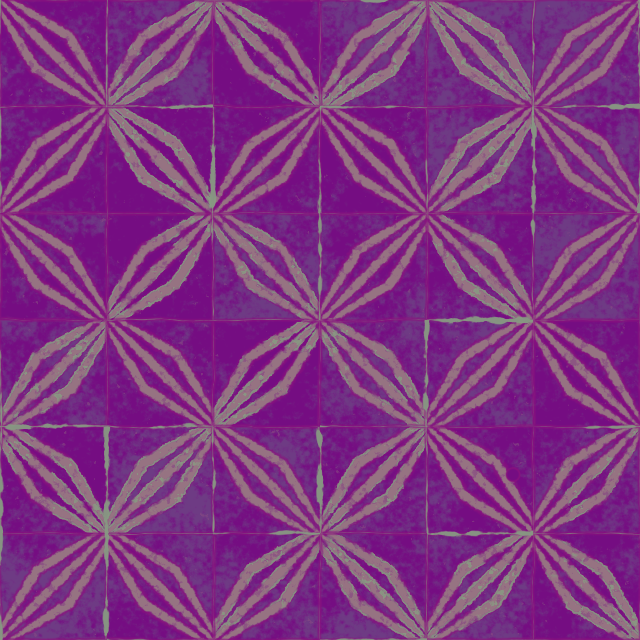
Reproduce this pattern procedurally as a WebGL 2 fragment shader.

```glsl
#version 300 es
precision highp float;
// Worn cement tiles: each tile carries a diagonal three-ribbed leaf, mirrored
// in a checkerboard so four leaves meet in a star. Ribs are distance functions;
// value noise roughens edges, mottles the glaze and breaks up the pale grout.

#define TILES 6.0
#define RIB_HALF 0.044
#define RIB_TIP 0.019
#define KINK_OFFSET 0.218
#define TIP_OFFSET 0.050
#define GROUT_HALF 0.024
#define ROUGHNESS 0.030
#define JITTER 0.022
#define WORN_SHARE 0.45

uniform vec2 u_resolution;
out vec4 outColor;

const vec3 VIOLET  = vec3(0.46, 0.05, 0.51);
const vec3 HAZE    = vec3(0.43, 0.25, 0.52);
const vec3 MAGENTA = vec3(0.54, 0.07, 0.49);
const vec3 MAUVE   = vec3(0.53, 0.29, 0.51);
const vec3 ROSE    = vec3(0.59, 0.45, 0.51);
const vec3 SAGE    = vec3(0.53, 0.62, 0.51);
const float HALF_DIAGONAL = 0.7071;

float hash(vec2 p) {
    vec3 h = fract(vec3(p.xyx) * 0.1031);
    h += dot(h, h.yzx + 33.33);
    return fract((h.x + h.y) * h.z);
}

float noise(vec2 p) {
    vec2 i = floor(p), f = fract(p);
    f = f * f * (3.0 - 2.0 * f);
    return mix(mix(hash(i), hash(i + vec2(1, 0)), f.x),
               mix(hash(i + vec2(0, 1)), hash(i + vec2(1, 1)), f.x), f.y);
}

float fbm(vec2 p) {
    float sum = 0.0, weight = 0.5;
    for (int i = 0; i < 4; i++) {
        sum += weight * noise(p);
        p = mat2(1.6, 1.2, -1.2, 1.6) * p + 17.3;
        weight *= 0.5;
    }
    return sum / 0.9375;
}

// Signed distance to the leaf along the diagonal of a unit tile
float leaf(vec2 q) {
    float sum = q.x + q.y;
    float along = min(sum, 2.0 - sum) * HALF_DIAGONAL;
    float across = abs(q.x - q.y) * HALF_DIAGONAL;
    float t = clamp(along / HALF_DIAGONAL, 0.0, 1.0);
    float halfWidth = mix(RIB_TIP, RIB_HALF, smoothstep(0.0, 0.8, t));
    float outerRib = abs(across - mix(TIP_OFFSET, KINK_OFFSET, t)) * 0.97;
    return min(across, outerRib) - halfWidth;
}

// Distance to the nearest joint (x) and its chipped half width (y)
vec2 joint(vec2 p, float seed) {
    float line = floor(p.x + 0.5);
    float wear = hash(vec2(line, floor(p.y)) + seed);
    float wobble = 0.035 * (fbm(vec2(p.y * 4.0, line * 7.0 + seed)) - 0.5);
    float chips = smoothstep(0.25, 0.75, fbm(p * vec2(14.0, 9.0) + seed));
    float run = smoothstep(0.2, 0.6, noise(vec2(p.y * 2.5, line + seed)));
    float width = GROUT_HALF * smoothstep(0.3, 0.9, wear) * (0.3 + run) * (0.2 + chips);
    return vec2(abs(p.x - line + wobble), width);
}

void main() {
    vec2 uv = gl_FragCoord.xy / u_resolution;
    vec2 p = uv * TILES;
    float aa = TILES / min(u_resolution.x, u_resolution.y);
    vec2 id = floor(p), q = p - id;
    float wear = hash(id + 41.0);
    float worn = step(1.0 - WORN_SHARE, wear);
    float grain = fbm(p * 24.0);
    float fine = noise(p * 65.0);

    // Mottled glaze, hazier on some tiles
    float cloud = fbm(p * 3.5 + hash(id) * 30.0);
    float haze = smoothstep(0.35, 0.75, 0.5 * cloud + 0.5 * grain + 0.3 * (hash(id + 7.0) - 0.5));
    vec3 color = mix(VIOLET, HAZE, haze * 0.9);
    color = mix(color, MAUVE, 0.6 * smoothstep(0.76, 0.86, fbm(p * 18.0 + 90.0)));

    // Leaf, slightly misplaced per tile
    q += JITTER * (vec2(hash(id + 3.0), hash(id + 19.0)) - 0.5);
    if (mod(id.x + id.y, 2.0) > 0.5) q.x = 1.0 - q.x;
    float d = leaf(q) + ROUGHNESS * (grain - 0.5) + 0.008 * (fine - 0.5);
    color = mix(color, MAGENTA, 0.75 * smoothstep(0.035, 0.005, d));
    vec3 rib = mix(MAUVE, ROSE, smoothstep(0.002, -0.016, d));
    rib = mix(rib, MAUVE, 0.7 * smoothstep(0.56, 0.78, grain));
    color = mix(color, rib, smoothstep(aa, -aa, d));

    // Bare pale outlines and flecks on worn tiles
    float patches = smoothstep(0.36, 0.56, fbm(p * 5.0 + 60.0));
    float outline = smoothstep(0.006 + aa, 0.003, abs(d - 0.002));
    float fleck = smoothstep(0.64, 0.72, fbm(p * 20.0 + 140.0)) * smoothstep(0.03, 0.0, d);
    color = mix(color, SAGE, worn * patches * max(outline * 0.85, fleck * 0.8));

    // Joints: thin magenta seams, with pale grout where exposed
    vec2 upright = joint(p, 11.0), level = joint(p.yx, 73.0);
    float seam = min(upright.x, level.x);
    color = mix(color, MAGENTA, 0.65 * smoothstep(0.028, 0.006, seam));
    float grout = max(upright.y - upright.x, level.y - level.x);
    color = mix(color, SAGE, 0.92 * smoothstep(-aa, aa, grout - 0.003));

    // One small drilled hole
    float hole = length(p - vec2(4.81, 1.55)) - 0.068;
    color = mix(color, mix(VIOLET, MAGENTA, smoothstep(-0.025, 0.0, hole)), smoothstep(aa, -aa, hole));

    outColor = vec4(color, 1.0);
}
```
